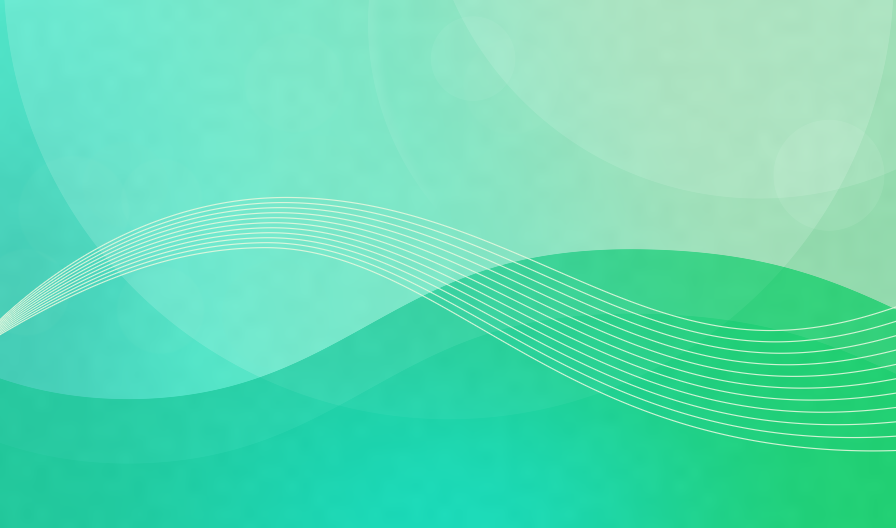
This background is drawn by a Shadertoy shader. Its source:

```glsl
const vec3 CYAN = vec3(0.32, 0.90, 0.79);
const vec3 MINT = vec3(0.41, 0.89, 0.745);
const vec3 PALE_GREEN = vec3(0.575, 0.855, 0.68);
const vec3 SHADE = vec3(0.25, 0.76, 0.68);
const vec3 SEA_LEFT = vec3(0.13, 0.78, 0.60);
const vec3 SEA_RIGHT = vec3(0.11, 0.81, 0.43);
const vec3 TEAL = vec3(0.09, 0.86, 0.74);
const vec3 LEAF = vec3(0.50, 0.84, 0.66);
const vec3 LINE_COLOR = vec3(0.90, 0.97, 0.87);

// Discs: centre x, centre y, radius, in canvas heights
const vec3 BIG_DISC = vec3(0.850, 1.049, 0.843);
const vec3 CORNER_DISC = vec3(1.438, 1.259, 0.635);
const vec3 ARC_DISC = vec3(1.239, 0.956, 0.542);
const vec3 TOP_BOKEH = vec3(0.896, 0.889, 0.080);
const vec3 SIDE_BOKEH = vec3(1.570, 0.668, 0.105);

const float WAVE_TROUGH = 0.243;
const float WAVE_HALF = 0.951;
const float WAVE_SKEW = 0.07;
const float WAVE_STEEPNESS = 0.09;
const float WAVE_STRETCH = 0.12;
const float WAVE_AMP = 0.142;
const float WAVE_HIGH = 0.386;
const float WAVE_LOW = 0.264;

const int LINE_COUNT = 11;
const float LINE_WIDTH = 0.0022;
const float LINE_OPACITY = 0.88;
const int BOKEH_COUNT = 14;
const float BOKEH_OPACITY = 0.04;
const float MOTTLE_SCALE = 38.0;
const float MOTTLE_STRENGTH = 0.016;
const float PI = 3.14159;

float hash(float n) {
    n = fract(n * 0.1031);
    n *= n + 33.33;
    n *= n + n;
    return fract(n);
}

// Smooth value noise
float noise(vec2 p) {
    vec2 cell = floor(p);
    vec2 f = smoothstep(0.0, 1.0, p - cell);
    float id = cell.x + 157.0 * cell.y;
    return mix(mix(hash(id), hash(id + 1.0), f.x),
               mix(hash(id + 157.0), hash(id + 158.0), f.x), f.y);
}

// Coverage of the region where d is negative
float fill(float d, float pixel) {
    return smoothstep(0.5 * pixel, -0.5 * pixel, d);
}

float discDistance(vec2 p, vec3 disc) {
    return length(p - disc.xy) - disc.z;
}

// A swell with a steep rise and a longer fall past its crest
float waveHeight(float x, float level) {
    float phase = PI * (x - WAVE_TROUGH) / WAVE_HALF;
    phase -= WAVE_STRETCH * max(phase - PI, 0.0);
    phase += WAVE_SKEW * sin(phase) - WAVE_STEEPNESS * sin(2.0 * phase);
    return level - WAVE_AMP * cos(phase);
}

// A crest with a skewed right flank and a steeper left tail
float crest(float x, float peak, float halfPeriod, float level, float amp, float skew, float tail) {
    float phase = PI * (x - peak) / halfPeriod;
    phase += skew * sin(max(phase, 0.0));
    float left = max(peak - x, 0.0) / peak;
    return level + amp * cos(phase) - tail * left * left * left * left;
}

// Upper and lower edges of the ribbon of lines
vec2 ribbonEdges(float x) {
    return vec2(crest(x, 0.542, 0.918, 0.500, 0.126, -0.08, 0.070),
                crest(x, 0.503, 1.150, 0.3385, 0.1925, 0.28, 0.010));
}

vec3 skyColor(vec2 p, float pixel) {
    float across = p.x + 0.4 * (p.y - 0.6);
    vec3 color = mix(CYAN, MINT, smoothstep(0.1, 0.85, across));
    color = mix(color, PALE_GREEN, smoothstep(0.7, 1.45, across));
    float shade = smoothstep(0.45, 0.0, p.x) * smoothstep(1.05, 0.4, p.y);
    color = mix(color, SHADE, 0.68 * shade);

    // Faint scattered bokeh, alternately leafy and bright
    for (int i = 0; i < BOKEH_COUNT; i++) {
        float id = float(i) + 1.0;
        vec2 center = vec2(1.7 * hash(id * 7.13), 0.3 + 0.65 * hash(id * 13.71 + 4.0));
        vec3 disc = vec3(center, mix(0.07, 0.115, hash(id * 3.37 + 9.0)));
        vec3 tint = i % 2 == 0 ? LEAF : vec3(0.72, 0.93, 0.80);
        color = mix(color, tint, BOKEH_OPACITY * fill(discDistance(p, disc), 3.0 * pixel));
    }

    // Translucent discs and the soft arc
    color = mix(color, vec3(1.0), 0.14 * fill(discDistance(p, BIG_DISC), pixel));
    color = mix(color, vec3(1.0), 0.11 * fill(discDistance(p, CORNER_DISC), pixel));
    color = mix(color, vec3(1.0), 0.05 * fill(discDistance(p, TOP_BOKEH), pixel));
    color = mix(color, vec3(1.0), 0.07 * fill(discDistance(p, SIDE_BOKEH), pixel));
    float arc = discDistance(p, ARC_DISC);
    float band = fill(arc, pixel) * smoothstep(-0.03, 0.0, arc);
    return mix(color, vec3(1.0), 0.07 * band * smoothstep(0.85, 0.75, p.x));
}

vec3 seaColor(vec2 p) {
    vec3 color = mix(SEA_LEFT, SEA_RIGHT, smoothstep(0.5, 1.6, p.x));
    vec2 offset = (p - vec2(0.85, 0.0)) / vec2(0.48, 0.30);
    return mix(color, TEAL, 0.9 * exp(-dot(offset, offset)));
}

void mainImage(out vec4 fragColor, in vec2 fragCoord) {
    float pixel = 1.0 / iResolution.y;
    vec2 p = fragCoord * pixel;
    vec3 color = skyColor(p, pixel);

    // Two overlapping waves
    vec3 sea = seaColor(p);
    float highWave = fill(p.y - waveHeight(p.x, WAVE_HIGH), pixel);
    color = mix(color, sea, 0.80 * highWave);
    color = mix(color, sea, 0.75 * fill(p.y - waveHeight(p.x, WAVE_LOW), pixel));
    color = mix(color, vec3(1.0), 0.035 * highWave * fill(discDistance(p, BIG_DISC), pixel));

    // Soft mottling
    color += MOTTLE_STRENGTH * (noise(p * MOTTLE_SCALE) - 0.5);

    // Fan of fine lines between the ribbon edges
    vec2 edges = ribbonEdges(p.x);
    vec2 slopes = (ribbonEdges(p.x + 0.002) - ribbonEdges(p.x - 0.002)) / 0.004;
    for (int i = 0; i < LINE_COUNT; i++) {
        float t = float(i) / float(LINE_COUNT - 1);
        float slope = mix(slopes.x, slopes.y, t);
        float d = abs(p.y - mix(edges.x, edges.y, t)) / sqrt(1.0 + slope * slope);
        float coverage = clamp((0.5 * (LINE_WIDTH + pixel) - d) / pixel, 0.0, 1.0);
        color = mix(color, LINE_COLOR, LINE_OPACITY * min(coverage, LINE_WIDTH / pixel));
    }
    fragColor = vec4(color, 1.0);
}
```
